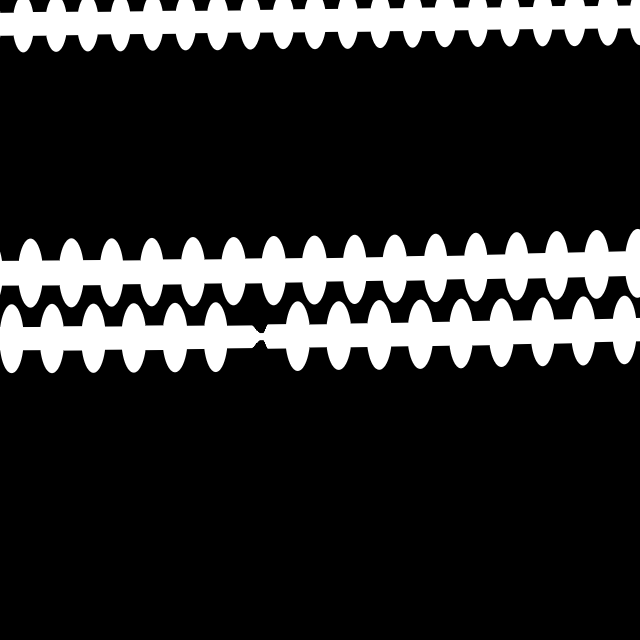
This pattern is drawn by a Shadertoy shader. Its source:

```glsl
float hash(float n) {
    return fract(sin(n * 127.1) * 43758.5453);
}

// Approximate signed distance to an ellipse with the given radii
float ellipse(vec2 p, vec2 radii) {
    float k = length(p / radii);
    return k * (k - 1.0) / max(length(p / (radii * radii)), 0.001);
}

// A bar threaded through evenly spaced lobes; one lobe may be skipped
float beadedBar(vec2 p, float start, float pitch, vec2 radii, float barHalf, float skipped) {
    float id = floor((p.x - start) / pitch + 0.5);
    float seed = id + start * 100.0;
    vec2 q = vec2(p.x - start - id * pitch, p.y);
    q.x += 0.0016 * (hash(seed) - 0.5);
    radii *= 1.0 + vec2(0.08, 0.02) * (vec2(hash(seed + 3.7), hash(seed + 8.2)) - 0.5);

    // Small steps in bar thickness, hidden behind the lobes
    float segment = floor((p.x - start) / pitch);
    barHalf += 0.0016 * (hash(segment + start * 50.0) - 0.5);
    float bar = abs(p.y) - barHalf;
    return id == skipped ? bar : min(bar, ellipse(q, radii));
}

void mainImage(out vec4 fragColor, in vec2 fragCoord) {
    vec2 p = fragCoord / iResolution.xy;
    float x = p.x;
    float bend = 0.0104 * x * x;

    // Top and middle rows, rising gently to the right
    float top = beadedBar(p - vec2(0.0, 0.962 + 0.0117 * x),
                          0.0365, 0.0507, vec2(0.0169, 0.0443), 0.018, -9.0);
    float middle = beadedBar(p - vec2(0.0, 0.573 + 0.0052 * x + bend),
                             0.0482, 0.0632, vec2(0.0195, 0.0537), 0.019, -9.0);

    // Lower row, pinched to a thin neck where a lobe is missing
    float fromNeck = x - 0.409;
    float taper = fromNeck < 0.0 ? 0.016 : 0.010;
    float barHalf = mix(0.005, 0.0185, smoothstep(0.002, taper, abs(fromNeck)));
    float lower = beadedBar(p - vec2(0.0, 0.4707 + 0.0039 * x + bend),
                            0.0182, 0.0638, vec2(0.0195, 0.054), barHalf, 6.0);

    float dist = min(top, min(middle, lower));
    float ink = clamp(0.5 - dist * iResolution.y, 0.0, 1.0);
    fragColor = vec4(vec3(ink), 1.0);
}
```
